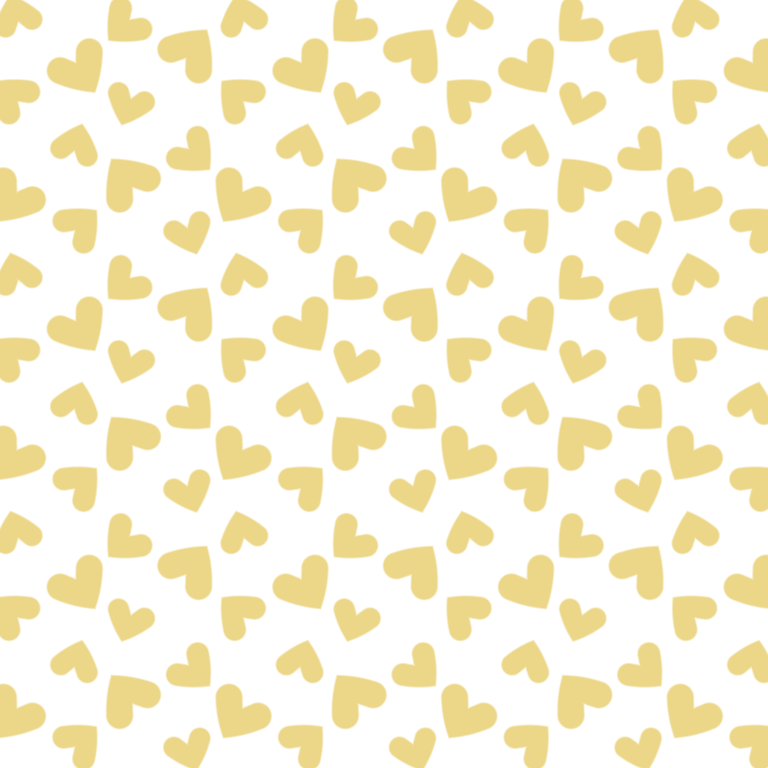
Write a WebGL 1 fragment shader that draws this pattern.

```glsl
precision highp float;

uniform vec2 u_resolution;

#define TILE vec2(0.2938, 0.3362)
#define MIRROR_SUM 1.0021
#define LARGE 0.0668
#define MEDIUM 0.0562
#define SMALL 0.0528
#define EDGE 0.0018
#define PAPER vec3(1.0)
#define GOLD vec3(0.924, 0.84, 0.53)

// Heart of unit height standing on its tip at the origin.
float heartDistance(vec2 p) {
    const vec2 lobeCenter = vec2(0.338, 0.727);
    const float lobeRadius = 0.26;
    const vec2 flankCenter = vec2(-1.511, 1.992);
    const float flankRadius = 2.5;
    const vec2 lobeAxis = vec2(0.565, 0.825);

    p.x = abs(p.x);
    vec2 fromLobe = p - lobeCenter;
    float along = dot(fromLobe, lobeAxis);
    float across = dot(fromLobe, vec2(-lobeAxis.y, lobeAxis.x));

    // Curved flank and straight notch wall run tangent to the round lobe.
    float flank = length(p - flankCenter) - flankRadius;
    float body = max(max(along, across - lobeRadius), flank);
    return min(body, length(fromLobe) - lobeRadius);
}

// Heart repeated on the tile grid, turned counterclockwise about its tip.
float tiledHeart(vec2 p, vec2 tip, float turn, float size) {
    vec2 q = mod(p - tip + 0.5 * TILE, TILE) - 0.5 * TILE;
    float c = cos(turn);
    float s = sin(turn);
    vec2 local = vec2(c * q.x + s * q.y, c * q.y - s * q.x);
    return heartDistance(local / size) * size;
}

// Two large and four lesser hearts fill half of a tile.
float heartGroup(vec2 p) {
    float d = tiledHeart(p, vec2(0.4176, 0.5434), 0.576, LARGE);
    d = min(d, tiledHeart(p, vec2(0.5634, 0.6250), 2.50, LARGE));
    d = min(d, tiledHeart(p, vec2(0.4349, 0.6111), -0.80, MEDIUM));
    d = min(d, tiledHeart(p, vec2(0.5824, 0.5582), -2.32, MEDIUM));
    d = min(d, tiledHeart(p, vec2(0.4522, 0.5009), -0.34, SMALL));
    d = min(d, tiledHeart(p, vec2(0.6012, 0.6706), -2.857, SMALL));
    return d;
}

void main() {
    vec2 p = gl_FragCoord.xy / u_resolution.y;

    // A glide reflection supplies the other half of each tile.
    vec2 glided = vec2(MIRROR_SUM - p.x, p.y + 0.5 * TILE.y);
    float d = min(heartGroup(p), heartGroup(glided));

    float softness = max(EDGE, 0.75 / u_resolution.y);
    float ink = 1.0 - smoothstep(-softness, softness, d);
    gl_FragColor = vec4(mix(PAPER, GOLD, ink), 1.0);
}
```
